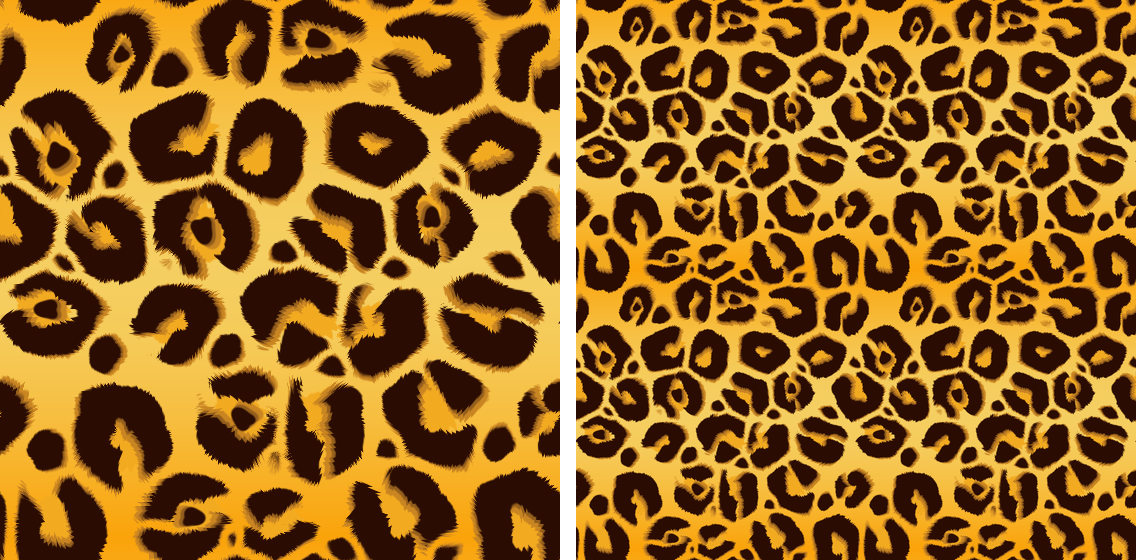
Left: one tile. Right: repeated 2 by 2.
A Shadertoy shader for this pattern:

```glsl
// Leopard fur: dark broken rosettes and small dots on a golden gradient.
// A wrapping cellular grid of weighted seeds packs the spots; each one is
// a lobed ring cut by notches, with furry edges and offset brown shades.

const float TAU = 6.2831853;
const vec2 GRID = vec2(5.0, 6.0);   // whole repeats, even row count for the stagger

const vec3 INK    = vec3(0.165, 0.048, 0.010);
const vec3 UMBER  = vec3(0.58, 0.37, 0.11);
const vec3 OCHRE  = vec3(0.79, 0.52, 0.13);
const vec3 AMBER  = vec3(0.95, 0.67, 0.13);
const vec3 ORANGE = vec3(0.98, 0.64, 0.04);
const vec3 STRAW  = vec3(0.96, 0.81, 0.38);

struct Spot {
    vec2 local;     // offset from the spot centre
    vec2 id;
    float radius;
    float edge;     // distance to the border with the next spot
    bool isDot;
};

float hash(vec2 id, float salt) {
    vec3 p = fract(vec3(id, salt) * 0.1031);
    p += dot(p, p.zyx + 31.32);
    return fract((p.x + p.y) * p.z);
}

vec2 turn(vec2 p, float angle) {
    float c = cos(angle), s = sin(angle);
    return vec2(c * p.x - s * p.y, s * p.x + c * p.y);
}

float softMin(float a, float b, float k) {
    float h = max(k - abs(a - b), 0.0) / k;
    return min(a, b) - h * h * k * 0.25;
}

// Leaning teeth of random height, repeating after a whole period
float strands(float x, float period, float seed) {
    float f = fract(x);
    float height = hash(vec2(mod(floor(x), period), seed), 7.0);
    return height * min(f * 4.0, (1.0 - f) * 1.333);
}

// Keep the two nearest seeds, measured from their rims
void visit(vec2 local, vec2 id, float radius, bool isDot, inout Spot spot, inout vec2 nearest) {
    float d = length(local) - radius;
    if (d < nearest.x) {
        nearest = vec2(d, nearest.x);
        spot = Spot(local, id, radius, 0.0, isDot);
    } else {
        nearest.y = min(nearest.y, d);
    }
}

Spot findSpot(vec2 p) {
    Spot spot = Spot(vec2(1.0), vec2(0.0), 0.01, 0.0, true);
    vec2 nearest = vec2(9.0), g = p * GRID;
    for (int j = -1; j <= 1; j++)
    for (int i = -1; i <= 1; i++) {
        float row = floor(g.y) + float(j);
        float stagger = 0.5 * mod(row, 2.0);
        float col = floor(g.x - stagger) + float(i);
        vec2 id = mod(vec2(col, row), GRID);
        vec2 jitter = vec2(hash(id, 1.0), hash(id, 2.0)) - 0.5;
        vec2 home = vec2(col + stagger, row) + 0.5;
        float radius = 0.060 + 0.043 * sqrt(hash(id, 3.0));
        visit(p - (home + 0.42 * jitter) / GRID, id, radius, false, spot, nearest);
        // small dots fill the triangles between rosettes
        if (hash(id, 4.0) < 0.62) {
            vec2 corner = home + vec2(0.0, 0.667) + 0.2 * jitter.yx;
            visit(p - corner / GRID, id + 20.0, 0.024 + 0.011 * hash(id, 5.0), true, spot, nearest);
        }
    }
    spot.edge = 0.5 * (nearest.y - nearest.x);
    return spot;
}

// Spot coordinates: unit radius, random turn and slight stretch
vec2 toUnit(Spot s, vec2 shift) {
    return turn(s.local - shift, TAU * hash(s.id, 6.0)) / s.radius * vec2(0.92, 1.08);
}

// Positive outside a ragged notch that runs along +x and bulges on its way
float notch(vec2 u, float width, float seed) {
    float bulge = width * (0.65 + 0.55 * u.x + 0.25 * sin(7.0 * u.x + seed));
    float side = abs(u.y + 0.13 * sin(4.0 * u.x + seed)) - bulge;
    float rag = 0.08 * strands(u.x * 11.0 - abs(u.y) * 6.0, 64.0, seed);
    return max(side + rag - 0.03, -u.x);
}

// Positive inside the dark marking
float inkDepth(Spot s, vec2 shift, float grow, float fur) {
    vec2 u = toUnit(s, shift);
    float r = length(u), a = atan(u.y, u.x), seed = 10.0 * hash(s.id, 8.0);
    float lobes = 0.05 * sin(3.0 * a + seed) + 0.13 * abs(sin(2.5 * a + 2.0 * seed)) - 0.08;
    float margin = s.isDot ? 0.006 : 0.010;
    float body = softMin(s.radius * (1.0 + lobes - r), s.edge - margin, s.isDot ? 0.006 : 0.018);

    // hair of uneven width, longer on some stretches of the rim
    float count = floor(s.radius * 620.0);
    float lean = (seed > 5.0 ? 3.5 : -3.5) * s.radius / 0.085;
    float x = (a + 0.09 * sin(7.0 * a + seed)) / TAU * count + lean * r;
    float hair = strands(x, count, seed) + 0.5 * strands(2.0 * x, 2.0 * count, seed + 3.0);
    float tuft = 0.6 + 0.4 * sin(2.0 * a + seed) * sin(5.0 * a - seed);
    body += fur * (s.isDot ? 0.004 : 0.010) * tuft * (hair - 0.5) + grow;
    if (s.isDot) return body;

    // ragged hole, one or two notches, sometimes a dark island
    bool island = hash(s.id, 9.0) > 0.82;
    float hole = length((u - vec2(0.08, 0.0)) * vec2(0.85, 1.15)) + 0.06 * sin(3.0 * a + 2.0 * seed);
    hole += 0.10 * strands(a / TAU * 24.0, 24.0, seed) - (island ? 0.45 : 0.26 + 0.13 * hash(s.id, 10.0));
    float first = hash(s.id, 11.0) < 0.10 ? -1.0 : 0.09 + 0.17 * hash(s.id, 12.0);
    float second = hash(s.id, 13.0) < 0.5 ? -1.0 : 0.07 + 0.13 * hash(s.id, 14.0);
    vec2 v = turn(u, 1.9 + 2.2 * hash(s.id, 15.0));
    float cut = min(hole, min(notch(u, first, seed), notch(v, second, seed + 1.0)));
    float ink = softMin(body, s.radius * cut + grow, 0.020);
    float core = 0.21 + 0.03 * sin(3.0 * a + seed) - length(u - vec2(0.06, 0.0));
    if (island) ink = max(ink, s.radius * core + grow);
    return ink;
}

// Positive inside the amber heart of a rosette
float heartDepth(Spot s) {
    vec2 u = toUnit(s, vec2(0.0)) - vec2(0.14, 0.0);
    float rag = 0.16 * strands(atan(u.y, u.x) / TAU * 18.0, 18.0, 5.0);
    return s.isDot ? -1.0 : s.radius * (0.44 + rag - length(u));
}

float cover(float depth) {
    return smoothstep(-0.0023, 0.0023, depth);
}

void mainImage(out vec4 fragColor, in vec2 fragCoord) {
    vec2 p = fragCoord / iResolution.xy;
    Spot spot = findSpot(p);
    vec2 shift = turn(vec2(0.014, 0.0), TAU * hash(spot.id, 16.0));
    if (spot.isDot) shift *= 0.6;

    // ground, heart, two shades, then ink
    float glow = 0.5 - 0.5 * cos(TAU * (p.y - 0.04));
    vec3 color = mix(ORANGE, STRAW, pow(glow, 0.52));
    color = mix(color, AMBER, cover(heartDepth(spot)));
    color = mix(color, OCHRE, cover(inkDepth(spot, shift, 0.0035, 1.3)));
    color = mix(color, UMBER, cover(inkDepth(spot, 0.42 * shift, 0.001, 1.1)));
    color = mix(color, INK, cover(inkDepth(spot, vec2(0.0), 0.0, 1.0)));
    fragColor = vec4(color, 1.0);
}
```
